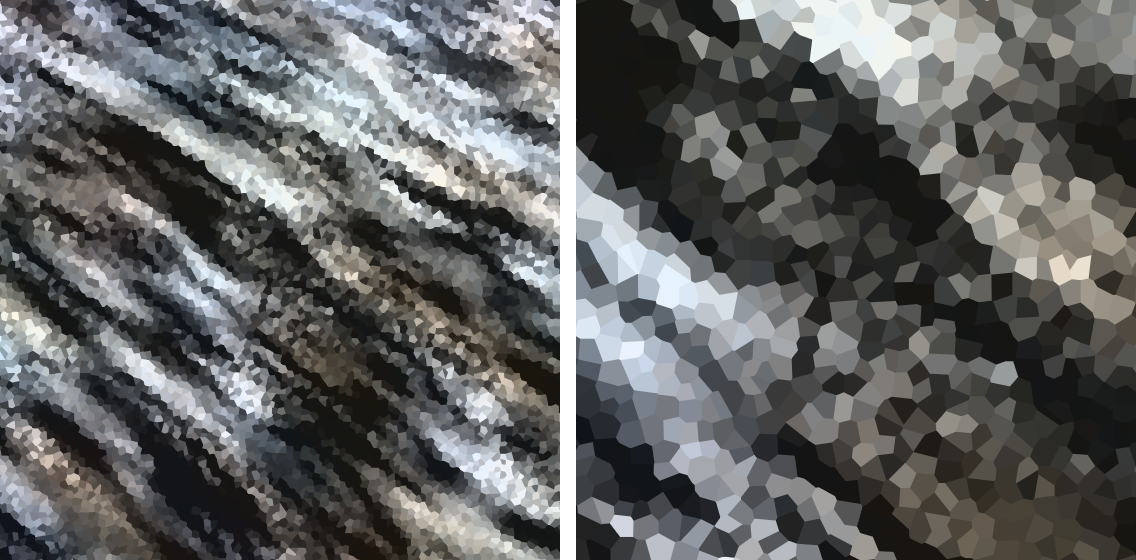
Left, the full canvas; right, a detail of the centre.
Reproduce this texture procedurally as a Shadertoy shader.

```glsl
// Layered, shell-like ridges sweeping down to the right, broken into flat grains.
// Each Voronoi grain takes one colour from stretched noise laid along curved
// flow lines, plus a broad light gradient, cool and warm tints and speckle.

#define GRAINS 84.0
#define GRAIN_JITTER 0.95
#define MEAN_TONE 0.47
#define RIDGE_DEPTH 0.50
#define FINE_DEPTH 0.46
#define LIGHT_SLOPE vec2(0.12, 0.36)
#define SPECKLE 0.52
#define TINT 0.065

float hash(vec2 p) {
    vec3 q = fract(vec3(p.xyx) * 0.1031);
    q += dot(q, q.yzx + 33.33);
    return fract((q.x + q.y) * q.z);
}

vec2 hash2(vec2 p) {
    return vec2(hash(p + 17.3), hash(p + 91.7));
}

float noise(vec2 p) {
    vec2 i = floor(p), f = fract(p);
    f = f * f * (3.0 - 2.0 * f);
    return mix(mix(hash(i), hash(i + vec2(1, 0)), f.x),
               mix(hash(i + vec2(0, 1)), hash(i + vec2(1, 1)), f.x), f.y);
}

// Coordinates along (x) and across (y) the ridges; steeper at the lower left
vec2 flowCoords(vec2 p) {
    float across = 1.1 * p.x - 0.15 * p.x * p.x + p.y + 0.4 * p.y * p.y;
    across += 0.08 * (noise(p * 4.0 + 5.0) - 0.5);
    across += 0.025 * (noise(p * 11.0 + 9.0) - 0.5);
    return vec2(p.x - 0.75 * p.y, across) + 10.0;
}

vec3 grainColor(vec2 p, vec2 id) {
    vec2 flow = flowCoords(p);

    // Ridges: crisp dark and light bands with finer streaks on top
    float ridge = smoothstep(0.25, 0.75, noise(flow * vec2(5.0, 15.5)));
    float fine = smoothstep(0.1, 0.9, noise(flow * vec2(9.0, 34.0) + 40.0));
    float patches = noise(p * 3.5 + 23.0);
    float tone = MEAN_TONE + dot(p - 0.5, LIGHT_SLOPE)
               + RIDGE_DEPTH * (ridge - 0.5)
               + FINE_DEPTH * (fine - 0.5)
               + 0.18 * (patches - 0.5);

    // Speckle: strong in streaky patches, weak in the shadows
    float rough = smoothstep(0.3, 0.7, noise(flow * vec2(5.0, 13.0) + 71.0));
    float amount = SPECKLE * mix(0.3, 1.0, rough) * smoothstep(-0.05, 0.45, tone);
    tone = clamp(tone + amount * (hash(id + 7.0) - 0.5), 0.08, 0.95);

    // Tint: bluish sheen against brown, browner toward the lower right
    float warmth = 2.4 * (noise(flow * vec2(3.0, 7.0) + 55.0) - 0.5)
                 + 0.6 * (p.x - p.y)
                 + 0.5 * (hash(id + 31.0) - 0.5);
    float green = noise(p * 5.0 + 80.0) - 0.55;
    vec3 tint = warmth * vec3(0.7, 0.0, -0.8) + green * vec3(-0.3, 0.4, -0.2);
    return clamp(vec3(tone) + TINT * tint * (0.35 + tone), 0.0, 1.0);
}

void mainImage(out vec4 fragColor, in vec2 fragCoord) {
    float side = min(iResolution.x, iResolution.y);
    vec2 g = fragCoord / side * GRAINS;
    vec2 cell = floor(g);

    // Find the two nearest grain centres
    float d1 = 1e5, d2 = 1e5;
    vec2 c1 = g, c2 = g, id1 = cell, id2 = cell;
    for (int y = -1; y <= 1; y++)
    for (int x = -1; x <= 1; x++) {
        vec2 id = cell + vec2(x, y);
        vec2 c = id + 0.5 + GRAIN_JITTER * (hash2(id) - 0.5);
        float d = dot(c - g, c - g);
        if (d < d1) {
            d2 = d1; c2 = c1; id2 = id1;
            d1 = d; c1 = c; id1 = id;
        } else if (d < d2) {
            d2 = d; c2 = c; id2 = id;
        }
    }

    // Blend across the shared border over about one pixel
    float border = (d2 - d1) / (2.0 * max(length(c2 - c1), 1e-4));
    float pixel = GRAINS / side;
    float inside = clamp(0.5 + border / pixel, 0.5, 1.0);
    vec3 color = mix(grainColor(c2 / GRAINS, id2), grainColor(c1 / GRAINS, id1), inside);
    fragColor = vec4(color, 1.0);
}
```
